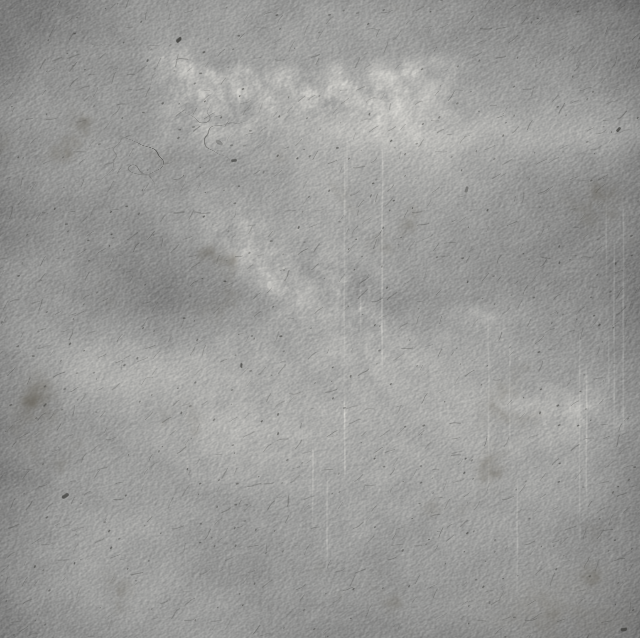
Write a Shadertoy shader that draws this texture.

```glsl
// Weathered grey concrete: cloudy gradient noise with worn pale patches and
// brown stains, an embossed grain, slanted hairlines, pits and pale vertical runs.
// All lengths are fractions of the canvas height.

const vec3 CONCRETE_DARK = vec3(0.40, 0.40, 0.40);
const vec3 CONCRETE_MID = vec3(0.617, 0.619, 0.614);
const vec3 CONCRETE_PALE = vec3(0.86, 0.855, 0.835);
const vec3 STAIN_BROWN = vec3(0.40, 0.385, 0.35);
const vec3 PIT_COLOUR = vec3(0.23, 0.23, 0.22);

vec2 hash2(vec2 p) {
    vec3 q = fract(p.xyx * vec3(0.1031, 0.1030, 0.0973));
    q += dot(q, q.yzx + 33.33);
    return fract((q.xx + q.yz) * q.zy);
}

vec2 gradientAt(vec2 cell) {
    float a = 6.2832 * hash2(cell + 71.0).x;
    return vec2(cos(a), sin(a));
}

float noise(vec2 p) {
    vec2 i = floor(p), f = p - i;
    vec2 u = f * f * f * (f * (f * 6.0 - 15.0) + 10.0);
    vec2 e = vec2(1.0, 0.0);
    float low = mix(dot(gradientAt(i), f), dot(gradientAt(i + e), f - e), u.x);
    float high = mix(dot(gradientAt(i + e.yx), f - e.yx),
                     dot(gradientAt(i + 1.0), f - 1.0), u.x);
    return mix(low, high, u.y);
}

float fbm(vec2 p, int octaves) {
    float sum = 0.0, gain = 1.0;
    for (int i = 0; i < octaves; i++) {
        sum += gain * noise(p);
        p = mat2(1.6, 1.2, -1.2, 1.6) * p + 17.3;
        gain *= 0.55;
    }
    return sum;
}

vec2 rotate(vec2 p, float angle) {
    float c = cos(angle), s = sin(angle);
    return vec2(c * p.x + s * p.y, c * p.y - s * p.x);
}

// Soft elliptical area, 1 at its centre
float patchMask(vec2 p, vec2 centre, vec2 radii, float angle) {
    vec2 q = rotate(p - centre, angle) / radii;
    return exp(-dot(q, q));
}

// Scattered slanted strokes, one per cell; a short stroke reads as a pit
float strokes(vec2 p, float scale, vec2 halfSize, float share, float seed, float px) {
    vec2 home = floor(p * scale);
    float cover = 0.0;
    for (int y = -1; y <= 1; y++)
    for (int x = -1; x <= 1; x++) {
        vec2 cell = home + vec2(x, y);
        vec2 place = hash2(cell + seed), traits = hash2(cell + seed + 37.0);
        vec2 q = rotate(p - (cell + place) / scale, 0.65 + 1.3 * (place.y - 0.5));
        vec2 size = halfSize * (0.4 + 0.6 * traits.y);
        q.x -= clamp(q.x, -size.x, size.x);
        float ink = 1.0 - smoothstep(size.y - px, size.y + px, length(q));
        cover = max(cover, ink * step(traits.x, share) * (0.45 + 0.55 * place.x));
    }
    return cover;
}

// Thin pale vertical runs, mostly on the right
float verticalRuns(vec2 p, float px) {
    float sum = 0.0;
    for (int i = 0; i < 16; i++) {
        vec2 a = hash2(vec2(i, 5)), b = hash2(vec2(i, 29));
        float x = mix(0.32, 0.98, sqrt(a.x)) + 0.002 * noise(vec2(p.y * 9.0, i));
        float top = mix(0.25, 0.8, a.y), bottom = top - mix(0.1, 0.4, b.x);
        float span = smoothstep(bottom, bottom + 0.04, p.y) * (1.0 - smoothstep(top - 0.04, top, p.y));
        float broken = 0.65 + 0.7 * noise(vec2(i, p.y * 30.0));
        sum += (1.0 - smoothstep(0.0003, 0.0011 + px, abs(p.x - x))) * span * broken * (0.3 + 0.7 * b.y);
    }
    return min(sum, 1.0);
}

// Worn pale areas: a scalloped band near the top and diagonal smears below it
float wornAreas(vec2 p) {
    float rim = 0.895 + 0.7 * (p.x - 0.5) * (p.x - 0.5) + 0.035 * fbm(p * vec2(11.0, 4.0), 3);
    float band = (1.0 - smoothstep(rim - 0.035, rim + 0.012, p.y)) * smoothstep(0.73, 0.88, p.y);
    float worn = band * smoothstep(0.19, 0.33, p.x) * (1.0 - smoothstep(0.6, 0.78, p.x));
    worn += 0.8 * patchMask(p, vec2(0.41, 0.59), vec2(0.10, 0.035), -0.75);
    worn += 0.5 * patchMask(p, vec2(0.54, 0.54), vec2(0.13, 0.07), -1.0);
    worn += 0.65 * patchMask(p, vec2(0.89, 0.35), vec2(0.07, 0.05), 0.0);
    worn += 0.5 * patchMask(p, vec2(0.77, 0.50), vec2(0.06, 0.025), -0.2);
    return worn + 0.25 * patchMask(p, vec2(0.45, 0.38), vec2(0.16, 0.12), 0.0);
}

void mainImage(out vec4 fragColor, in vec2 fragCoord) {
    vec2 p = fragCoord / iResolution.y;
    float px = 0.8 / iResolution.y;
    vec2 warped = p + 0.03 * vec2(fbm(p * 8.0, 3), fbm(p * 8.0 + 40.0, 3));

    // Broad clouds, bands and darkened borders
    float tone = 0.085 * fbm(warped * vec2(2.2, 4.5) + 3.0, 5);
    tone += 0.05 * patchMask(warped, vec2(0.75, 0.79), vec2(0.35, 0.035), 0.0);
    tone += 0.05 * patchMask(warped, vec2(0.17, 0.43), vec2(0.22, 0.06), -0.3);
    tone -= 0.07 * patchMask(warped, vec2(0.24, 0.53), vec2(0.12, 0.06), 0.0);
    tone -= 0.05 * patchMask(warped, vec2(0.83, 0.62), vec2(0.22, 0.10), 0.2);
    vec2 border = abs(p - 0.5) * 2.0;
    tone -= 0.09 * pow(border.x, 5.0) + 0.055 * pow(border.y, 6.0);

    // Mottled wear with small flecks
    float mottle = fbm(p * 26.0, 4);
    float fleck = smoothstep(0.12, 0.5, fbm(p * 65.0 + 9.0, 2));
    float worn = wornAreas(warped);
    tone += worn * (0.115 + 0.10 * mottle + 0.06 * fleck) + 0.022 * mottle;

    // Embossed grain lit across the slant
    vec2 g = rotate(p, 0.6) * vec2(110.0, 190.0);
    tone += 0.055 * (fbm(g, 2) - fbm(g + vec2(0.15, -0.45), 2));
    tone += 0.045 * noise(p * 260.0) + 0.012 * noise(p * vec2(40.0, 210.0));
    tone += 0.13 * verticalRuns(p, px);

    vec3 colour = mix(CONCRETE_MID, CONCRETE_PALE, clamp(tone / 0.24, 0.0, 1.0));
    colour = mix(colour, CONCRETE_DARK, clamp(-tone / 0.217, 0.0, 1.0));

    // Brown stains
    float stain = smoothstep(0.3, 0.85, fbm(p * 7.0 + 21.0, 5)) * 0.5;
    stain += 0.6 * patchMask(warped, vec2(0.06, 0.36), vec2(0.025, 0.04), -0.2);
    stain += 0.3 * patchMask(warped, vec2(0.87, 0.04), vec2(0.10, 0.05), 0.0);
    colour = mix(colour, STAIN_BROWN, clamp(stain * (0.6 + mottle), 0.0, 0.7));

    // Hairlines, pits and a wandering crack
    vec2 bent = p + 0.004 * vec2(noise(p * 55.0), noise(p * 55.0 + 30.0));
    float marks = 0.38 * strokes(bent, 42.0, vec2(0.009, 0.0007), 0.45, 3.0, px);
    marks = max(marks, 0.65 * strokes(p, 34.0, vec2(0.0009, 0.0013), 0.4, 90.0, px));
    marks = max(marks, 0.85 * strokes(bent, 7.0, vec2(0.003, 0.0026), 0.3, 160.0, px));
    float crack = 1.0 - smoothstep(0.004, 0.022, abs(fbm(p * vec2(9.0, 13.0) + 5.0, 3)));
    marks = max(marks, 0.6 * crack * patchMask(p, vec2(0.27, 0.77), vec2(0.09, 0.04), 0.3));
    colour = mix(colour, PIT_COLOUR, marks);

    fragColor = vec4(colour, 1.0);
}
```
